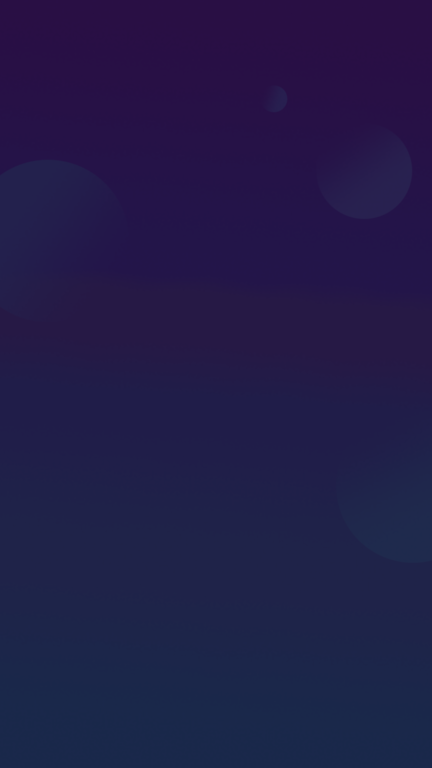
A WebGL 2 fragment shader for this background:

```glsl
#version 300 es
precision highp float;
// A dusk gradient from violet to deep blue with four faint translucent discs.
// Tilted colour bands are blended with smoothstep, slightly roughened by
// gradient noise; each disc is a distance function with a directional fade.
uniform vec2 u_resolution;
out vec4 fragColor;

vec2 gradientAt(vec2 cell) {
    float h = fract(sin(dot(cell, vec2(127.1, 311.7))) * 43758.5);
    return vec2(cos(6.2832 * h), sin(6.2832 * h));
}

float gradientNoise(vec2 p) {
    vec2 i = floor(p), f = fract(p);
    vec2 u = f * f * f * (f * (f * 6.0 - 15.0) + 10.0);
    float a = dot(gradientAt(i), f);
    float b = dot(gradientAt(i + vec2(1, 0)), f - vec2(1, 0));
    float c = dot(gradientAt(i + vec2(0, 1)), f - vec2(0, 1));
    float d = dot(gradientAt(i + vec2(1, 1)), f - vec2(1, 1));
    return mix(mix(a, b, u.x), mix(c, d, u.x), u.y);
}

// Depth runs from 0 at the top to 1 at the bottom.
vec3 duskColor(float depth) {
    vec3 c = mix(vec3(0.160, 0.058, 0.268), vec3(0.137, 0.082, 0.288), smoothstep(0.02, 0.35, depth));
    c = mix(c, vec3(0.149, 0.098, 0.271), smoothstep(0.355, 0.39, depth));
    c = mix(c, vec3(0.125, 0.114, 0.286), smoothstep(0.44, 0.53, depth));
    c = mix(c, vec3(0.122, 0.137, 0.285), smoothstep(0.55, 0.72, depth));
    return mix(c, vec3(0.100, 0.157, 0.292), smoothstep(0.74, 0.96, depth));
}

// Disc tinted most strongly on the side that lightDir points to.
vec3 addDisc(vec3 base, vec2 p, vec2 center, float radius, vec2 lightDir, vec3 tint) {
    vec2 q = (p - center) / radius;
    float edge = 1.0 / (u_resolution.x * radius);
    float mask = 1.0 - smoothstep(1.0 - edge, 1.0 + edge, length(q));
    float fade = smoothstep(-1.0, 0.65, dot(q, normalize(lightDir)));
    return mix(base, tint, mask * fade);
}

void main() {
    vec2 uv = gl_FragCoord.xy / u_resolution;
    vec2 p = gl_FragCoord.xy / u_resolution.x;

    // Bands sink gently towards the right.
    float depth = 1.0 - uv.y - 0.04 * (uv.x - 0.5);
    depth += 0.008 * gradientNoise(p * vec2(7.0, 22.0));
    vec3 color = duskColor(depth);

    // Discs: left, upper right, small top, lower right.
    color = addDisc(color, p, vec2(0.111, 1.220), 0.188, vec2(-0.8, 0.6), vec3(0.137, 0.130, 0.302));
    color = addDisc(color, p, vec2(0.843, 1.382), 0.111, vec2(0.6, -0.8), vec3(0.158, 0.130, 0.312));
    color = addDisc(color, p, vec2(0.634, 1.549), 0.031, vec2(0.9, -0.3), vec3(0.155, 0.122, 0.312));
    color = addDisc(color, p, vec2(0.956, 0.653), 0.178, vec2(0.5, -0.85), vec3(0.120, 0.165, 0.302));

    // Sub-level grain keeps the dark gradient smooth.
    color += 0.002 * gradientNoise(p * 140.0);
    fragColor = vec4(color, 1.0);
}
```
